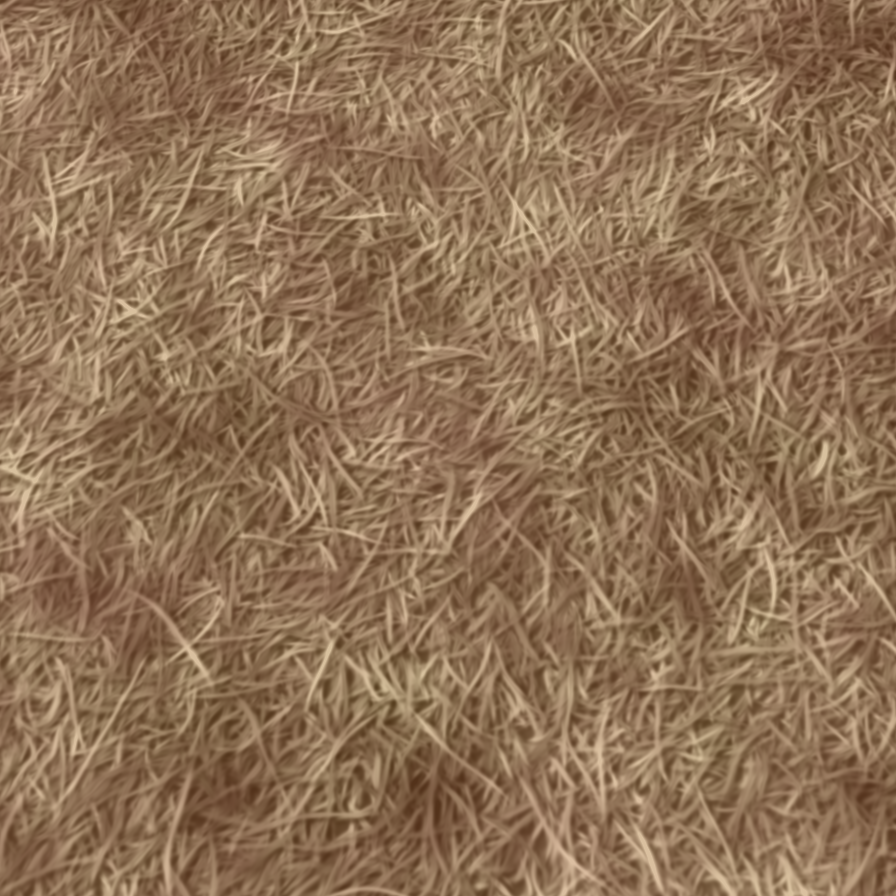
This texture is drawn by a three.js fragment shader. Its source:

```glsl
// Dry, tangled straw-coloured grass seen obliquely, with dark hollows between blades.
varying vec2 vUv;

vec4 hash4(vec3 p) {
  vec4 q = fract(p.xyzx * vec4(0.1031, 0.1030, 0.0973, 0.1099));
  q += dot(q, q.wzxy + 33.33);
  return fract((q.xxyz + q.yzzw) * q.zywx);
}

// Layered sines: broad, uneven swells of about -1 to 1.
float swells(vec2 p) {
  float sum = 0.0;
  float weight = 0.5;
  for (int i = 0; i < 4; i++) {
    p = mat2(0.8, 0.6, -0.6, 0.8) * p + 1.7;
    sum += weight * sin(p.x + 1.3 * sin(p.y * 0.8)) * cos(p.y + sin(p.x * 0.7));
    p *= 1.8;
    weight *= 0.74;
  }
  return sum;
}

// Lays one slender blade per cell over the ground; ground holds tone and hue.
void strewBlades(inout vec2 ground, vec2 p, float density, float layer, float share, float lift) {
  vec2 offset = layer * vec2(7.31, 3.77) + 40.0;
  vec2 grid = p * density + offset;
  vec2 cell = floor(grid);
  for (int j = -1; j <= 1; j++) {
    for (int i = -1; i <= 1; i++) {
      vec2 home = cell + vec2(float(i), float(j));
      vec4 place = hash4(vec3(home, layer));
      vec4 look = hash4(vec3(home + 19.0, layer + 5.0));
      if (look.w > share) continue;

      // Neighbours share a lean, mostly up and right, steeper in the foreground.
      vec2 root = (home - offset) / density;
      float lean = 1.15 - 0.2 * root.y + 0.3 * sin(root.x * 11.0 + 2.0 * sin(root.y * 9.0));
      float angle = lean + 1.5 * (place.z + place.w - 1.0);
      vec2 axis = vec2(cos(angle), sin(angle));
      vec2 rel = grid - home - place.xy;
      float along = dot(rel, axis);
      float across = dot(rel, vec2(-axis.y, axis.x));
      float bend = look.x - 0.5;
      across += 1.2 * bend * abs(bend) * along * along;
      across += 0.025 * sin(along * 5.0 + look.y * 6.3);

      // Thin ends and widely feathered sides.
      float reach = mix(0.6, 0.9, look.y);
      float end = clamp(abs(along) / reach, 0.0, 1.0);
      float halfWidth = density * mix(0.0028, 0.0041, look.z * look.z) * (1.0 - 0.25 * end * end);
      float taper = 1.0 - smoothstep(0.45, 1.0, end);
      float d = across / halfWidth;
      float cover = taper * exp(-0.95 * d * d) * mix(0.6, 0.95, place.w);

      // Shade falls to one side only, so blades sink into the mat.
      float shadow = taper * exp(-0.6 * (d + 1.8) * (d + 1.8));
      float tone = mix(0.42, 1.0, fract(place.w * 7.0 + look.x)) + lift;
      ground.x *= 1.0 - 0.3 * shadow;
      ground = mix(ground, vec2(tone, look.y - 0.5), cover);
    }
  }
}

void main() {
  // Blades shrink towards the far, upper side.
  vec2 p = vec2((vUv.x - 0.5) * (0.9 + 0.3 * vUv.y), vUv.y * (0.9 + 0.25 * vUv.y));
  float hollows = swells(p * 15.0);
  float drift = swells(p * 6.0 + 9.0);

  // Dark soil, short broken litter, then long pale stalks on top.
  vec2 ground = vec2(0.2, 0.0);
  for (int i = 0; i < 14; i++) {
    float layer = float(i);
    strewBlades(ground, p, 17.0 + 17.0 * fract(layer * 0.618), layer, 0.95, 0.0);
  }
  for (int i = 0; i < 4; i++) {
    float layer = 20.0 + float(i);
    strewBlades(ground, p, 14.0 - 1.6 * float(i), layer, 0.45, 0.06);
  }

  // Hollows sink and tufts rise, stronger than single blades vary.
  float tone = 0.02 + ground.x * (1.0 + 0.45 * hollows) + 0.12 * drift;
  vec3 shade = vec3(0.32, 0.20, 0.10);
  vec3 straw = vec3(0.81, 0.70, 0.58);
  vec3 color = mix(shade, straw, clamp(tone, 0.0, 1.1));

  // Hue wanders between rosy brown and olive.
  float rosy = 0.4 * ground.y + 0.5 * swells(p * 9.0 + 30.0) - 0.5 * hollows;
  color += rosy * vec3(0.018, -0.010, 0.014);
  gl_FragColor = vec4(color, 1.0);
}
```
